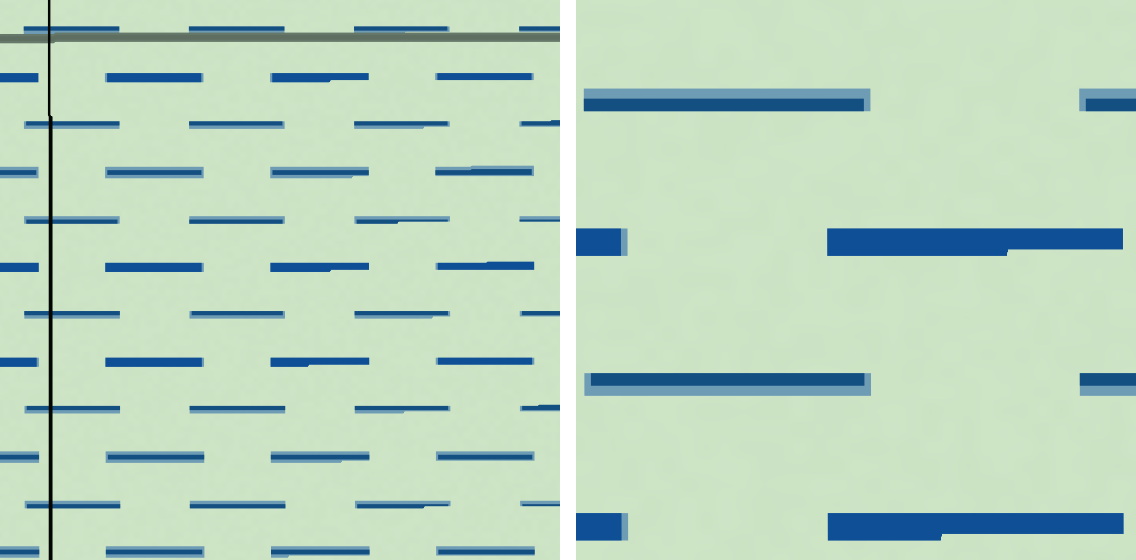
Left: the whole. Right: its middle third, enlarged.
This pattern is drawn by a Shadertoy shader. Its source:

```glsl
// Staggered blue dashes on pale green, crossed by a grey bar and a thin black rule.

const vec3 PAPER = vec3(0.80, 0.89, 0.77);
const vec3 PALE  = vec3(0.43, 0.61, 0.71);
const vec3 STEEL = vec3(0.08, 0.31, 0.51);
const vec3 BLUE  = vec3(0.06, 0.31, 0.59);
const vec3 GREY  = vec3(0.40, 0.47, 0.41);
const vec3 BLACK = vec3(0.00, 0.02, 0.00);

const vec2  FIRST  = vec2(0.1276, 0.0540);  // centre of the first dash, from the top left
const vec2  PITCH  = vec2(0.2949, 0.0847);  // spacing of columns and rows
const float DRIFT  = 0.002;                 // sideways lean down the sheet
const float STEP   = 0.0039;                // size of a printing step
const float FRINGE = 0.0060;                // height of a pale edge
const float CORE_THIN  = 0.0075;
const float CORE_SOFT  = 0.0085;
const float CORE_SOLID = 0.0163;
const float HALF_THIN  = 0.0853;            // half lengths of the two row types
const float HALF_THICK = 0.0880;
const float BAR_HALF   = 0.0083;
const float RULE_BREAK = 0.207;             // height at which the rule shifts
const float MOTTLE     = 0.012;

float hash(vec2 p) {
    uvec2 q = uvec2(ivec2(p) + 64) * uvec2(1597u, 3571u);
    uint n = (q.x ^ q.y) * 2654435u;
    n = (n ^ (n >> 15)) * 2246822u;
    n ^= n >> 13;
    return float(n & 65535u) / 65535.0;
}

float noise(vec2 p) {
    vec2 i = floor(p), f = fract(p);
    f = f * f * (3.0 - 2.0 * f);
    return mix(mix(hash(i), hash(i + vec2(1, 0)), f.x),
               mix(hash(i + vec2(0, 1)), hash(i + 1.0), f.x), f.y);
}

// Smoothed coverage of the interval lo..hi
float band(float v, float lo, float hi, float aa) {
    return clamp(min(v - lo, hi - v) / aa + 0.5, 0.0, 1.0);
}

vec3 drawDash(vec3 color, vec2 p, vec2 aa) {
    // Cell lookup: odd rows are shifted by half a column
    float row = floor((p.y - FIRST.y) / PITCH.y + 0.5);
    float odd = mod(row, 2.0);
    float u = (p.x - FIRST.x - DRIFT * p.y) / PITCH.x - 0.5 * odd;
    float col = floor(u + 0.5);
    vec2 q = vec2((u - col) * PITCH.x, p.y - FIRST.y - row * PITCH.y);
    float column = col + odd;
    vec2 id = vec2(column, row);

    // Row character: pale edge below, above, on both sides or absent
    float phase = mod(row, 6.0);
    bool thick = odd > 0.5;
    bool soft = thick && (phase == 3.0 || row > 10.0);
    bool above = soft || phase == 4.0;
    bool below = soft || (!thick && !above);
    float core = soft ? CORE_SOFT : thick ? CORE_SOLID : CORE_THIN;
    float over = above ? FRINGE : 0.0;
    float under = below ? FRINGE : 0.0;
    float halfHeight = 0.5 * (core + over + under);

    // Columns lose a step of thickness toward the right
    float halfLength = thick ? HALF_THICK : HALF_THIN;
    float breakX = (hash(id + 7.0) * 1.6 - 0.7) * halfLength;
    float past = smoothstep(-aa.x, aa.x, q.x - breakX);
    float thinning = column < 2.0 ? 0.0 : column > 2.0 ? 1.0 : past;
    float raised = column > 2.0 && hash(id + 19.0) > 0.6 ? past : 0.0;
    float top = -halfHeight - 0.5 * STEP * raised;
    float bottom = halfHeight - STEP * thinning;
    float coreTop = top + over;
    float coreBottom = min(halfHeight - under, bottom);

    // Pale caps appear on some ends
    float capLeft = hash(id + 31.0) > 0.5 ? STEP : 0.0;
    float capRight = hash(id + 43.0) > 0.4 ? STEP : 0.0;
    float outer = band(q.x, -halfLength, halfLength, aa.x)
                * band(q.y, top, bottom, aa.y);
    float inner = band(q.x, -halfLength + capLeft, halfLength - capRight, aa.x)
                * band(q.y, coreTop, coreBottom, aa.y);
    color = mix(color, PALE, outer);
    return mix(color, thick && !soft ? BLUE : STEEL, inner);
}

vec3 drawLines(vec3 color, vec2 p, vec2 aa) {
    // Grey bar, a little higher right of the rule
    float y = p.y - mix(0.0690, 0.0665, smoothstep(0.095, 0.100, p.x));
    color = mix(color, GREY, band(y, -BAR_HALF, BAR_HALF, aa.y));
    color = mix(color, GREY * 0.92, band(y, -0.5 * BAR_HALF, 0.5 * BAR_HALF, aa.y));

    // Black rule, wider below its break
    float lower = smoothstep(-aa.y, aa.y, p.y - RULE_BREAK);
    float left = mix(0.0856, 0.0870, lower);
    float right = mix(0.0900, 0.0938, lower);
    return mix(color, BLACK, band(p.x, left, right, aa.x));
}

void mainImage(out vec4 fragColor, in vec2 fragCoord) {
    vec2 aa = 1.0 / iResolution.xy;
    vec2 p = fragCoord * aa;
    p.y = 1.0 - p.y;
    vec3 color = PAPER + MOTTLE * (noise(p * 90.0) - 0.5);
    color = drawDash(color, p, aa);
    color = drawLines(color, p, aa);
    fragColor = vec4(color, 1.0);
}
```
